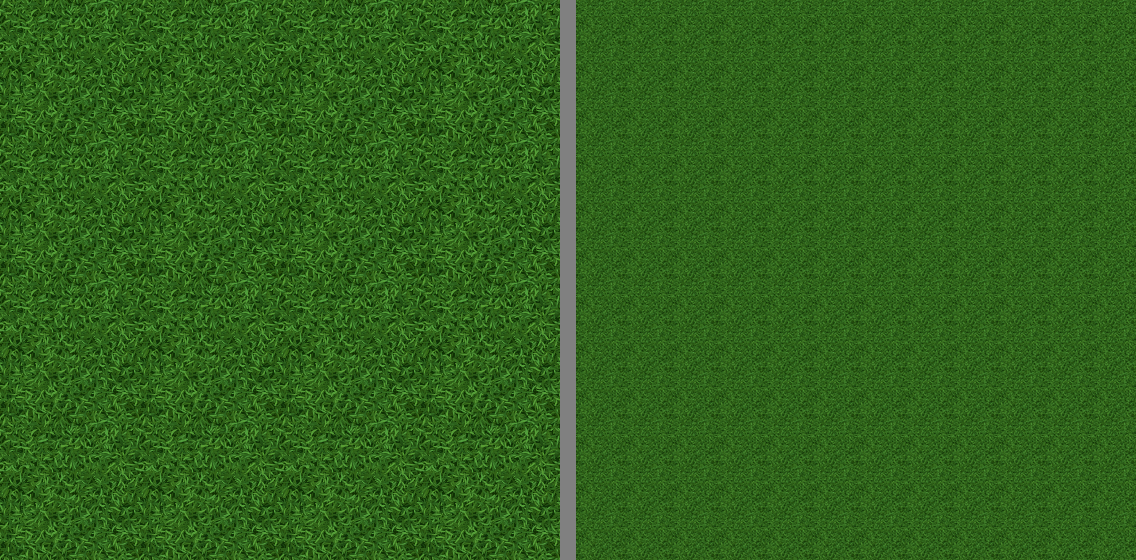
Left, the tile; right, the same tile 3 across and 3 down.
This texture is drawn by a Shadertoy shader. Its source:

```glsl
vec4 hash4(vec2 cell, float seed) {
    float n = dot(cell, vec2(12.99, 78.23)) + seed * 37.7;
    return fract(sin(n + vec4(0.0, 17.3, 41.9, 73.1)) * 43758.5453);
}

// Value noise that wraps after a whole number of cells
float wrapNoise(vec2 p, float period) {
    vec2 i = floor(p), f = fract(p);
    f = f * f * (3.0 - 2.0 * f);
    float a = hash4(mod(i, period), 9.0).x;
    float b = hash4(mod(i + vec2(1, 0), period), 9.0).x;
    float c = hash4(mod(i + vec2(0, 1), period), 9.0).x;
    float d = hash4(mod(i + vec2(1, 1), period), 9.0).x;
    return mix(mix(a, b, f.x), mix(c, d, f.x), f.y);
}

// Dark soil gaps through mid green to sunlit tips
vec3 grassRamp(float tone) {
    vec3 color = vec3(0.06, 0.19, 0.02);
    color = mix(color, vec3(0.13, 0.29, 0.06), smoothstep(0.03, 0.17, tone));
    color = mix(color, vec3(0.18, 0.38, 0.10), smoothstep(0.18, 0.42, tone));
    color = mix(color, vec3(0.22, 0.45, 0.13), smoothstep(0.44, 0.66, tone));
    color = mix(color, vec3(0.29, 0.53, 0.19), smoothstep(0.67, 0.82, tone));
    return mix(color, vec3(0.33, 0.62, 0.22), smoothstep(0.83, 0.95, tone));
}

void mainImage(out vec4 fragColor, in vec2 fragCoord) {
    vec2 uv = fragCoord / iResolution.xy;
    float pixel = 96.0 / iResolution.y;
    float tone = 0.0;
    float tint = 0.0;

    // Layers of short blades, painted from the ground up
    for (int layer = 0; layer < 6; layer++) {
        float seed = float(layer) + 1.0;
        vec2 p = uv * 96.0 + hash4(vec2(3.0, 5.0), seed).xy;
        vec2 base = floor(p);
        for (int y = -1; y <= 1; y++)
        for (int x = -1; x <= 1; x++) {
            vec2 cell = base + vec2(x, y);
            vec2 id = mod(cell, 24.0);
            vec4 place = hash4(id, seed);
            vec4 look = hash4(id, seed + 20.0);

            // Blade frame: q.x runs from root to tip, q.y across
            float angle = 6.2832 * place.z;
            vec2 dir = vec2(cos(angle), sin(angle));
            vec2 d = p - cell - place.xy;
            vec2 q = vec2(dot(d, dir), dot(d, vec2(-dir.y, dir.x)));
            float halfLength = mix(0.45, 0.8, place.w);
            float along = clamp(q.x / halfLength, -1.0, 1.0);
            q.y += (look.y - 0.5) * 0.4 * (along * along - 0.4);

            float halfWidth = mix(0.11, 0.17, look.z) * (1.0 - 0.4 * along * along);
            float dist = length(vec2(q.x - along * halfLength, q.y)) - halfWidth;
            float cover = clamp(0.5 - dist / pixel, 0.0, 1.0);
            float shadow = 1.0 - smoothstep(-0.05, 0.22, dist);

            float bladeTone = 0.65 * look.x + 0.07 * float(layer);
            bladeTone *= 0.95 + 0.17 * along;
            tone = mix(tone * (1.0 - 0.25 * shadow), bladeTone, cover);
            tint = mix(tint, look.w - 0.5, cover);
        }
    }

    // Contrast, and faint lush and thin patches
    float patches = wrapNoise(uv * 24.0, 6.0) - 0.5;
    tone = (tone - 0.47) * 1.35 + 0.5 + 0.12 * patches;

    vec3 color = grassRamp(tone) + tint * vec3(0.03, 0.0, -0.04);
    fragColor = vec4(clamp(color, 0.0, 1.0), 1.0);
}
```
